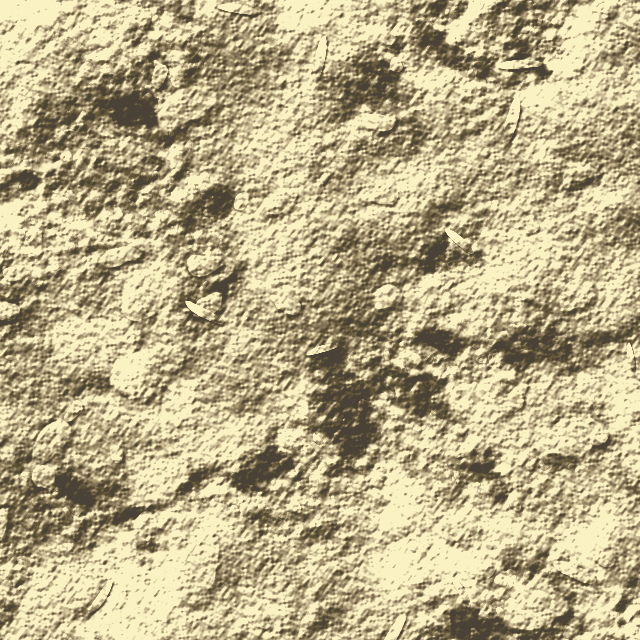
Give the GLSL for this texture, as a WebGL 1 fragment shader.

```glsl
precision highp float;
uniform vec2 u_resolution;

const vec2 LIGHT = vec2(-0.55, 0.83);

float hash(vec2 p) {
  vec3 q = fract(vec3(p.xyx) * 0.1031);
  q += dot(q, q.yzx + 33.33);
  return fract((q.x + q.y) * q.z);
}

float noise(vec2 p) {
  p = mat2(0.8, 0.6, -0.6, 0.8) * p + 70.0;
  vec2 i = floor(p), f = fract(p);
  f = f * f * (3.0 - 2.0 * f);
  return mix(mix(hash(i), hash(i + vec2(1, 0)), f.x),
             mix(hash(i + vec2(0, 1)), hash(i + vec2(1, 1)), f.x), f.y);
}

// Slope of a noise surface towards the light
float relief(vec2 p, float scale) {
  p = p * scale + scale * 1.7;
  return noise(p) - noise(p + 0.6 * LIGHT);
}

// Scattered tilted ellipses: x = cover, y = facing to light, z = cast shadow
vec3 pebbles(vec2 p, float scale, float density, float aspect, float turn) {
  p *= scale;
  vec2 cell = floor(p);
  vec3 result = vec3(0.0);
  for (int j = -1; j <= 1; j++) {
    for (int i = -1; i <= 1; i++) {
      vec2 id = cell + vec2(float(i), float(j));
      vec2 seed = id + scale * 3.1 + 20.0;
      float present = step(hash(seed), density);
      vec2 jitter = vec2(hash(seed + 17.3), hash(seed + 41.7)) - 0.5;
      vec2 d = p - id - 0.5 - 0.6 * jitter;
      float radius = 0.24 + 0.24 * hash(seed + 63.1);
      float angle = 0.5 + turn * (hash(seed + 88.9) - 0.5);
      float c = cos(angle), s = sin(angle);
      mat2 tilt = mat2(c, -s, s, c);
      vec2 stretch = vec2(1.0, aspect) / radius;
      float inside = length(tilt * d * stretch);
      float shaded = length(tilt * (d + LIGHT * radius * 0.45 / aspect) * stretch);
      float cover = present * (1.0 - smoothstep(0.82, 1.0, inside));
      float facing = dot(d, LIGHT) * aspect / radius;
      result.y = mix(result.y, facing, cover);
      result.x = max(result.x, cover);
      result.z = max(result.z, present * (1.0 - smoothstep(0.7, 1.2, shaded)));
    }
  }
  return result;
}

// Dark soil to sunlit sand, spaced by share of area
vec3 earthRamp(float t) {
  vec3 c = mix(vec3(0.29, 0.26, 0.21), vec3(0.40, 0.35, 0.22), smoothstep(0.04, 0.15, t));
  c = mix(c, vec3(0.51, 0.45, 0.35), smoothstep(0.15, 0.26, t));
  c = mix(c, vec3(0.62, 0.56, 0.41), smoothstep(0.26, 0.39, t));
  c = mix(c, vec3(0.79, 0.73, 0.58), smoothstep(0.39, 0.57, t));
  return mix(c, vec3(0.98, 0.95, 0.76), smoothstep(0.57, 0.80, t));
}

void main() {
  vec2 p = gl_FragCoord.xy / u_resolution.y;
  vec2 warp = vec2(noise(p * 13.0), noise(p * 13.0 + 31.0)) - 0.5;
  vec2 fineWarp = vec2(noise(p * 55.0), noise(p * 55.0 + 47.0)) - 0.5;
  vec2 w = p + 0.045 * warp + 0.009 * fineWarp;

  // Crumbly ground against smooth, brighter mounds
  float ground = 0.6 * noise(w * 5.0 + 9.0) + 0.4 * noise(w * 12.0 + 3.0);
  float rough = smoothstep(0.32, 0.62, ground);
  float light = 0.42 - 0.5 * rough + 0.7 * (noise(p * 3.5 + 5.0) - 0.5);
  light += 1.5 * relief(w, 6.0) + 1.3 * relief(w, 14.0);
  light += (0.5 + rough) * (1.1 * relief(w, 31.0) + 1.7 * relief(p, 67.0));

  // Crumbs and pits
  vec3 crumbs = pebbles(p + 0.012 * fineWarp, 42.0, 0.5, 1.4, 6.0);
  vec3 grit = pebbles(p + 0.006 * fineWarp, 83.0, 0.55, 1.3, 6.0);
  float crumbLight = crumbs.x * (0.4 + 0.8 * crumbs.y) - 0.9 * crumbs.z * (1.0 - crumbs.x);
  float gritLight = grit.x * (0.3 + 0.7 * grit.y) - 0.6 * grit.z * (1.0 - grit.x);
  light += rough * (0.75 * crumbLight + 0.7 * gritLight);
  light -= 1.5 * rough * smoothstep(0.6, 0.82, noise(w * 23.0 + 15.0));

  // Half-buried stones and thin chips
  vec3 stones = pebbles(w, 5.2, 0.3, 1.9, 1.3);
  vec3 stonelets = pebbles(w + 0.37, 14.0, 0.16, 1.5, 2.0);
  vec3 chips = pebbles(p + 0.02 * warp + 0.61, 11.0, 0.09, 4.5, 4.0);
  light -= 1.2 * stones.z * (1.0 - stones.x);
  light = mix(light, 0.65 + 0.65 * stones.y + 0.9 * relief(w, 24.0), stones.x * 0.85);
  light -= 1.4 * stonelets.z * (1.0 - stonelets.x);
  light = mix(light, 0.6 + 0.8 * stonelets.y, stonelets.x * 0.85);
  light -= 1.7 * chips.z * (1.0 - chips.x);
  light = mix(light, 0.9 + 0.6 * chips.y, chips.x * 0.9);

  // Sand grain over everything
  light += 1.7 * relief(p, 125.0) + 1.9 * relief(p, 225.0);

  gl_FragColor = vec4(earthRamp(1.0 / (1.0 + exp(-1.7 * light))), 1.0);
}
```
